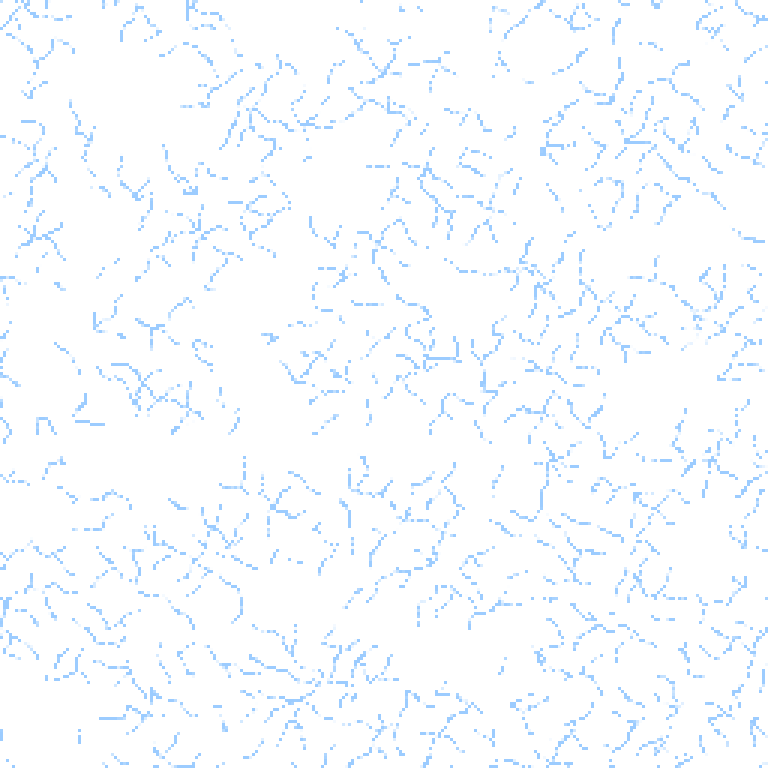
Give the GLSL for this pattern, as a WebGL 1 fragment shader.

```glsl
precision highp float;
uniform vec2 u_resolution;

#define DOT_GRID 256.0     // dots across the canvas
#define NODE_GRID 35.0     // stream nodes across the canvas
#define GRID_TURN 0.55     // rotation of the node grid, radians
#define JITTER 0.9         // scatter of a node inside its cell
#define HILL_SIZE 0.42     // strength of the broad relief
#define ROUGHNESS 1.3      // strength of the per-node relief
#define WATER_LEVEL 0.58   // nodes below this height carry a stream
#define LEVEL_TILT 0.45    // extra streams towards the lower right
#define LINE_REACH 0.47    // half line width, in dots
#define DOT_FADE vec2(0.08, 0.5) // share of dots left out, share not at full strength
#define STREAM_BLUE vec3(0.61, 0.80, 1.0)
#define PAPER_WHITE vec3(1.0)

float hash(vec2 p) {
  vec3 q = fract(vec3(p.xyx) * vec3(0.1031, 0.1030, 0.0973));
  q += dot(q, q.yzx + 33.33);
  return fract((q.x + q.y) * q.z);
}

vec2 nodePosition(vec2 cell) {
  vec2 offset = vec2(hash(cell + 71.3), hash(cell + 138.7));
  return cell + 0.5 + JITTER * (offset - 0.5);
}

// Broad hills from bent sines, broken up by random node heights
float nodeHeight(vec2 cell) {
  float hills = sin(dot(cell, vec2(0.61, 0.33)) + 1.6 * sin(dot(cell, vec2(-0.19, 0.31))));
  hills += sin(dot(cell, vec2(-0.42, 0.57)) + 1.4 * sin(dot(cell, vec2(0.27, 0.16))) + 2.1);
  hills += sin(dot(cell, vec2(0.29, -0.83)) + 1.2 * sin(dot(cell, vec2(0.36, 0.11))) + 4.4);
  return HILL_SIZE * hills + ROUGHNESS * (hash(cell + 17.9) - 0.5);
}

float segmentDistance(vec2 p, vec2 a, vec2 b) {
  vec2 ab = b - a;
  float t = clamp(dot(p - a, ab) / max(dot(ab, ab), 1e-4), 0.0, 1.0);
  return length(p - a - ab * t);
}

// Each low node drains to its lowest side neighbour, forming branching trees
float streamDistance(vec2 p, float level) {
  vec2 home = floor(p);
  float nearest = 9.0;
  for (int j = -1; j <= 1; j++) {
    for (int i = -1; i <= 1; i++) {
      vec2 cell = home + vec2(float(i), float(j));
      float source = nodeHeight(cell);
      if (source < level) {
        float lowest = source;
        vec2 outlet = cell;
        vec2 side = vec2(1.0, 0.0);
        for (int k = 0; k < 4; k++) {
          float h = nodeHeight(cell + side);
          if (h < lowest) {
            lowest = h;
            outlet = cell + side;
          }
          side = vec2(-side.y, side.x);
        }
        if (lowest < source) {
          nearest = min(nearest, segmentDistance(p, nodePosition(cell), nodePosition(outlet)));
        }
      }
    }
  }
  return nearest;
}

// Small bends along the streams
vec2 meander(vec2 p) {
  p += 0.09 * sin(p.yx * 4.7 + 2.0 * sin(p * 0.9));
  return p + 0.02 * sin(p.yx * 13.0 + vec2(0.7, 2.9));
}

// Strength of the square dot under uv, 0 away from the streams
float streamDot(vec2 uv) {
  vec2 dotCell = floor(uv * DOT_GRID);
  float strength = smoothstep(DOT_FADE.x, DOT_FADE.y, hash(dotCell + 305.1));
  vec2 center = (dotCell + 0.5) / DOT_GRID;
  float c = cos(GRID_TURN);
  float s = sin(GRID_TURN);
  vec2 p = mat2(c, s, -s, c) * center * NODE_GRID + 60.0;
  float level = WATER_LEVEL + LEVEL_TILT * (center.x - center.y);
  float reach = LINE_REACH * NODE_GRID / DOT_GRID;
  return strength * step(streamDistance(meander(p), level), reach);
}

void main() {
  float size = min(u_resolution.x, u_resolution.y);

  // Four samples per pixel soften the dot edges
  float coverage = 0.0;
  for (int j = 0; j < 2; j++) {
    for (int i = 0; i < 2; i++) {
      vec2 shift = 0.5 * vec2(float(i), float(j)) - 0.25;
      coverage += 0.25 * streamDot((gl_FragCoord.xy + shift) / size);
    }
  }
  gl_FragColor = vec4(mix(PAPER_WHITE, STREAM_BLUE, coverage), 1.0);
}
```
